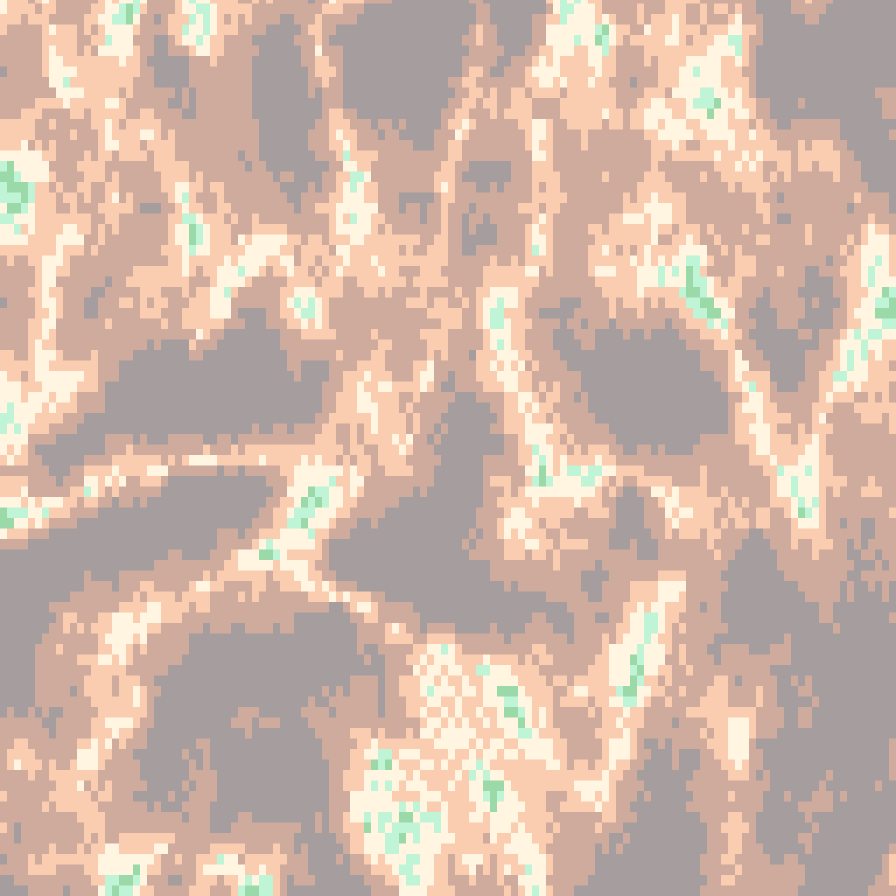
This texture is drawn by a WebGL 2 fragment shader. Its source:

```glsl
#version 300 es
precision highp float;

uniform vec2 u_resolution;
out vec4 fragColor;

const vec2 CELL = vec2(1.0 / 128.0, 3.0 / 256.0);

// Integer hash of a lattice point, 0..1
float hash(vec2 lattice, float seed) {
    uvec2 k = uvec2(ivec2(lattice) + 4096);
    uint h = k.x * 73856093u ^ k.y * 19349663u ^ uint(seed) * 83492791u;
    h = (h ^ (h >> 16)) * 2146121005u;
    h = (h ^ (h >> 15)) * 2221713035u;
    h ^= h >> 16;
    return float(h >> 8) / 16777216.0;
}

// Value noise scaled to zero mean and unit deviation
float noise(vec2 p, float seed) {
    vec2 i = floor(p);
    vec2 f = fract(p);
    f = f * f * (3.0 - 2.0 * f);
    float low = mix(hash(i, seed), hash(i + vec2(1, 0), seed), f.x);
    float high = mix(hash(i + vec2(0, 1), seed), hash(i + vec2(1, 1), seed), f.x);
    return (mix(low, high, f.y) - 0.5) / 0.2145;
}

// Upright streaks that curl into arcs around the lower left corner
vec2 bendFlow(vec2 p) {
    float radius = length(p);
    float curl = 1.0 - smoothstep(0.25, 0.7, radius);
    vec2 flow = mix(p, vec2(radius, p.y - p.x), curl);
    vec2 wobble = vec2(noise(p * 4.0, 1.0), noise(p * 4.0, 2.0));
    return flow + wobble * vec2(0.035, 0.03);
}

// Narrow ridges along the zero lines of a stretched noise
float ridgeDistance(vec2 p) {
    vec2 q = bendFlow(p) * vec2(7.0, 3.4);
    float n = 0.87 * noise(q, 3.0) + 0.5 * noise(q * 2.1 + 5.3, 4.0);
    return (abs(n) - 0.798) / 0.603;
}

// Clumps, small patches and single-cell speckle
float grain(vec2 p, vec2 cell) {
    float clumps = noise(p * vec2(14.0, 9.0), 5.0);
    float patches = noise(p * vec2(40.0, 26.0), 6.0);
    float speckle = (hash(cell, 7.0) - 0.5) * 3.46;
    return 0.75 * clumps + 0.55 * patches + 0.35 * speckle;
}

// Six flat tones from ridge crest to channel floor
vec3 palette(float level) {
    if (level < -1.84) return vec3(0.61, 0.85, 0.66);
    if (level < -1.52) return vec3(0.75, 0.96, 0.84);
    if (level < -0.99) return vec3(1.00, 0.96, 0.88);
    if (level < -0.41) return vec3(0.98, 0.80, 0.69);
    if (level < 0.577) return vec3(0.81, 0.67, 0.62);
    return vec3(0.65, 0.62, 0.62);
}

vec3 mosaic(vec2 p) {
    vec2 cell = floor(p / CELL);
    vec2 center = (cell + 0.5) * CELL;
    return palette(0.85 * ridgeDistance(center) + 0.53 * grain(center, cell));
}

void main() {
    // Four samples smooth the cell edges
    vec3 color = vec3(0.0);
    for (int i = 0; i < 4; i++) {
        vec2 offset = vec2(i & 1, i >> 1) * 0.5 - 0.25;
        color += mosaic((gl_FragCoord.xy + offset) / u_resolution.y);
    }
    fragColor = vec4(color / 4.0, 1.0);
}
```
